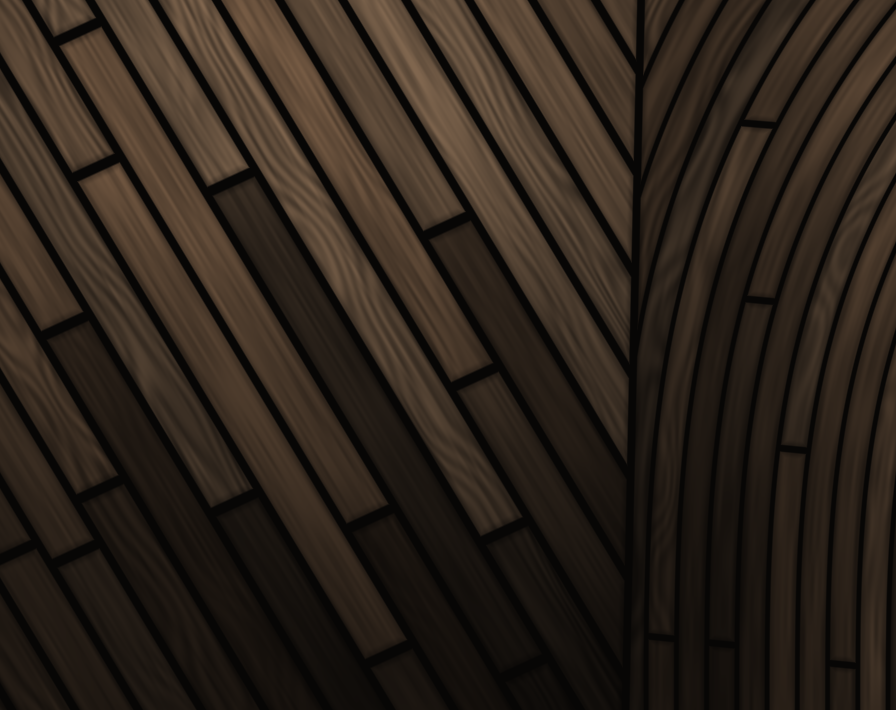
This texture is drawn by a Shadertoy shader. Its source:

```glsl
// Dark timber wall: slanted planks meet a spine and a fan of curved planks.
#define LEAN 0.602          // sideways run of the slanted planks per unit down
#define BOARD_W 0.089       // horizontal width of a slanted plank
#define BOARD_LEN 0.685     // vertical length of a slanted plank
#define STRIP_W 0.0426      // width of a curved strip at its foot
#define BEND 0.242          // how far the curved strips sweep right
#define FAN 1.83            // how much they spread while sweeping
#define GAP 0.0058          // half width of the slanted gaps
#define GRAIN 0.30          // contrast of the fine grain
#define FIGURE 0.15         // contrast of the growth rings
#define WOOD vec3(1.0, 0.785, 0.595)
#define GROOVE vec3(0.027, 0.023, 0.019)

struct Plank {
    vec2 grain;   // across, along
    float seed;
    float inset;  // distance from the nearest gap, negative inside it
    float tone;   // brightness of the board
};

// Height of one butt joint in each slanted lane, from lane -4 to 4
const float JOINTS[9] = float[9](0.689, 0.459, 0.708, 0.921, 0.730,
                                 0.256, 0.748, 0.531, 0.318);

float hash(vec2 p) {
    vec3 q = fract(vec3(p.xyx) * 0.1031);
    q += dot(q, q.yzx + 33.33);
    return fract((q.x + q.y) * q.z);
}

float noise(vec2 p) {
    vec2 i = floor(p), f = fract(p);
    f = f * f * (3.0 - 2.0 * f);
    return mix(mix(hash(i), hash(i + vec2(1, 0)), f.x),
               mix(hash(i + vec2(0, 1)), hash(i + vec2(1, 1)), f.x), f.y);
}

Plank slantedPlank(vec2 p) {
    float u = (p.x - LEAN * p.y - 0.0377) / BOARD_W;
    float lane = floor(u);
    float across = (u - lane - 0.5) * BOARD_W;
    float along = p.y + 0.36 * across;

    // Butt joints: the middle lanes repeat, the others have one
    int index = int(lane) + 4;
    float joint = index >= 0 && index < 9 ? JOINTS[clamp(index, 0, 8)] : 9.0;
    float q = (along - joint) / BOARD_LEN;
    float row = lane < 2.0 ? floor(q) : step(0.0, q) - 1.0;
    float nearest = lane < 2.0 ? round(q) : 0.0;
    float toJoint = abs(q - nearest) * BOARD_LEN * 0.91 - GAP;
    float toSide = (0.5 * BOARD_W - abs(across)) * 0.857 - GAP;

    // Light falls from the top; boards past their joint are darker
    float seed = hash(vec2(lane + 31.0, row + 17.0));
    float light = mix(0.13, 0.405, smoothstep(1.02, 0.0, p.y));
    float side = (p.x - 0.43) / 0.49;
    light *= 1.0 - 0.22 * side * side;
    light *= row < 0.0 ? 1.0 : mix(0.58, 0.72, seed);
    light *= mix(0.9, 1.1, seed);
    return Plank(vec2(across, along), seed, min(toSide, toJoint), light);
}

Plank curvedPlank(vec2 p) {
    float h = max(1.0 - p.y, 0.0);
    float sweep = BEND * h * h * h;
    float spread = 1.0 + FAN * sweep;
    float foot = 0.926 + (p.x - 0.926 - sweep) / spread;
    float u = (foot - 0.910) / STRIP_W;
    float lane = floor(u);
    float across = (u - lane - 0.5) * STRIP_W;
    float slope = 3.0 * BEND * h * h;
    float toSide = (0.5 * STRIP_W - abs(across)) * spread
                 / sqrt(1.0 + slope * slope) - 0.0034;

    // Joints sit in every other lane
    vec2 joint = lane == 0.0 ? vec2(0.175, 0.898) :
                 lane == 2.0 ? vec2(0.423, 0.907) :
                 lane == 4.0 ? vec2(0.633, 9.0) :
                 lane == 6.0 ? vec2(0.936, 9.0) : vec2(9.0);
    vec2 past = vec2(p.y - 0.1 * across) - joint;
    float toJoint = min(abs(past.x), abs(past.y)) - 0.0048;
    float row = step(0.0, past.x) + step(0.0, past.y);

    float seed = hash(vec2(lane + 71.0, row + 43.0));
    float light = mix(0.105, 0.245, smoothstep(0.85, 0.0, p.y));
    light += 0.075 * smoothstep(1.02, 1.26, p.x);
    light *= mix(0.78, 1.2, seed) * (lane == 2.0 && row > 0.0 ? 0.8 : 1.0);
    return Plank(vec2(across, p.y), seed, min(toSide, toJoint), light);
}

// Streaks, wavy rings and broad stains
float woodGrain(Plank k) {
    vec2 g = k.grain + vec2(k.seed * 19.0, k.seed * 37.0);
    float streak = noise(g * vec2(190.0, 13.0)) - 0.5;
    float warp = noise(g * vec2(24.0, 8.0));
    float rings = sin(6.2832 * (g.x * 45.0 + 3.2 * warp));
    float stain = noise(g * vec2(18.0, 5.0) + 7.0) - 0.5;
    float ringed = smoothstep(0.25, 0.9, fract(k.seed * 13.7));
    return 1.0 + GRAIN * streak + FIGURE * ringed * rings + 0.26 * stain;
}

void mainImage(out vec4 fragColor, in vec2 fragCoord) {
    float px = 1.0 / iResolution.y;
    vec2 p = vec2(fragCoord.x, iResolution.y - fragCoord.y) * px;
    float spine = p.x - (0.903 - 0.022 * p.y);
    Plank k;
    if (spine < 0.0) k = slantedPlank(p);
    else k = curvedPlank(p);
    k.inset = min(k.inset, abs(spine) - 0.0055);

    // Board colour with softly worn edges
    vec3 wood = WOOD + vec3(0.0, -0.035, -0.05) * (fract(k.seed * 7.3) - 0.5);
    vec3 color = wood * k.tone * woodGrain(k);
    color *= mix(0.72, 1.0, smoothstep(0.0, 0.009, k.inset));
    color = mix(GROOVE, color, smoothstep(-px, px, k.inset));
    fragColor = vec4(color, 1.0);
}
```
